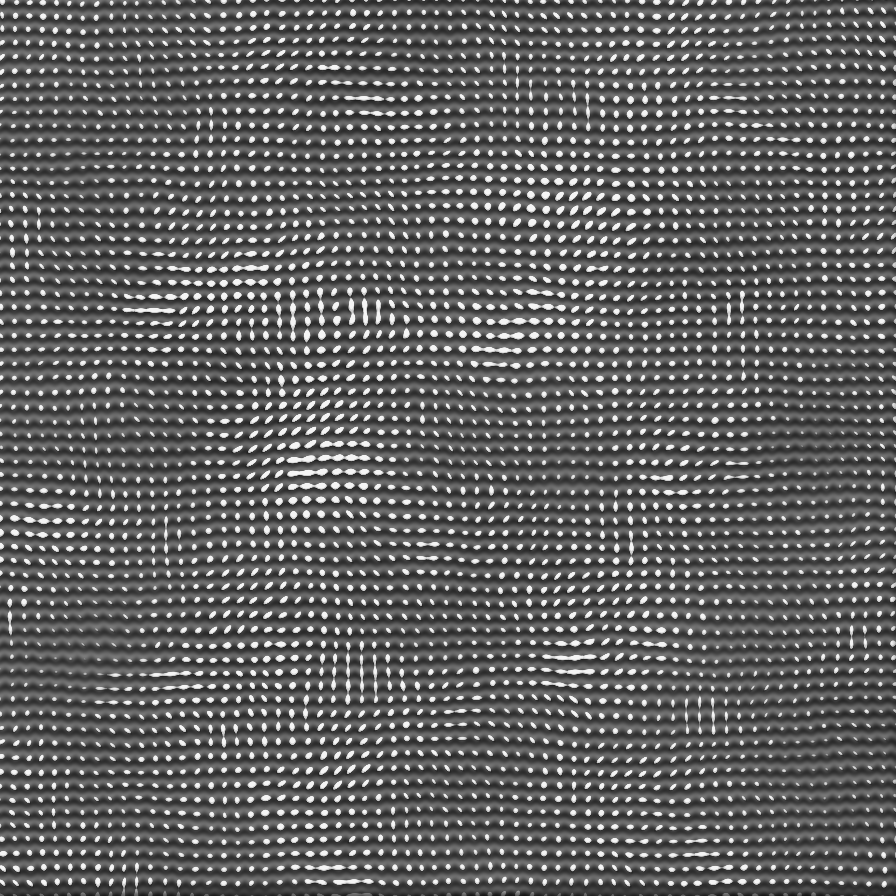
A WebGL 2 fragment shader for this pattern:

```glsl
#version 300 es
precision highp float;

uniform vec2 u_resolution;
out vec4 fragColor;

const float TAU = 6.28318;

float cellHash(vec2 cell) {
    return fract(sin(dot(cell, vec2(127.1, 311.7))) * 43758.5);
}

// Layered, turned sines: smooth patches from about -1 to 1
float patches(vec2 p, float seed) {
    float sum = 0.0;
    float amplitude = 0.65;
    for (int i = 0; i < 4; i++) {
        sum += amplitude * sin(p.x + seed + 1.3 * sin(p.y)) * cos(p.y - seed * 1.7);
        p = mat2(0.9, 0.44, -0.44, 0.9) * p * 1.8 + 2.3;
        amplitude *= 0.65;
    }
    return clamp(sum, -1.0, 1.0);
}

float glow(vec2 uv, vec2 center, vec2 radius) {
    vec2 d = (uv - center) / radius;
    return exp(-dot(d, d));
}

// Broad light and dark areas that control the size of the beads
float density(vec2 uv) {
    float light = 0.42 + 0.42 * patches(uv * vec2(17.0, 15.0), 0.8);
    light += 0.75 * glow(uv, vec2(0.60, 0.78), vec2(0.12, 0.06));
    light += 0.55 * glow(uv, vec2(0.25, 0.68), vec2(0.10, 0.05));
    light += 0.65 * glow(uv, vec2(0.52, 0.64), vec2(0.17, 0.05));
    light += 0.70 * glow(uv, vec2(0.35, 0.49), vec2(0.08, 0.11));
    light += 0.60 * glow(uv, vec2(0.03, 0.40), vec2(0.08, 0.03));
    light += 0.40 * glow(uv, vec2(0.32, 0.20), vec2(0.12, 0.10));
    light += 0.30 * glow(uv, vec2(0.65, 0.35), vec2(0.09, 0.06));
    light -= 0.65 * glow(uv, vec2(0.04, 0.86), vec2(0.09, 0.06));
    light -= 0.60 * glow(uv, vec2(0.03, 0.51), vec2(0.11, 0.05));
    light -= 0.45 * glow(uv, vec2(0.92, 0.47), vec2(0.10, 0.12));
    light -= 0.65 * glow(uv, vec2(0.92, 0.17), vec2(0.13, 0.11));
    light -= 0.55 * glow(uv, vec2(0.05, 0.26), vec2(0.13, 0.07));
    light -= 0.40 * glow(uv, vec2(0.64, 0.49), vec2(0.06, 0.05));
    return clamp(light, -0.5, 1.35);
}

void main() {
    vec2 uv = gl_FragCoord.xy / u_resolution;

    // Slightly warped grid, 64 beads each way
    vec2 warp = vec2(patches(uv * 13.0, 2.1), patches(uv * 11.0, 4.7));
    vec2 grid = uv * 64.0 + 0.3 * warp;
    vec2 phase = TAU * grid;
    float variation = cellHash(floor(grid + 0.5)) - 0.5;

    // Beads stretch into bars, columns or diagonals
    float stretch = 0.75 * patches(uv * 14.0, 5.6);
    float slant = patches(uv * 16.0, 1.4);
    float diagonal = 0.5 * smoothstep(0.1, 0.7, abs(slant));
    float relief = (1.0 - stretch) * cos(phase.x) + (1.0 + stretch) * cos(phase.y);
    float slope = cos(phase.x - sign(slant) * phase.y);
    relief = mix(relief, 2.0 * slope, diagonal);

    // Grey rows with scalloped shading, lit from above
    float grey = 0.32 + 0.12 * sin(phase.y + 0.5 * cos(phase.x));
    grey += 0.025 * cos(phase.x) + 0.02 * patches(uv * 9.0, 3.3);

    // White beads with a dark lower rim
    float level = 1.6 - 0.75 * density(uv) + 0.25 * variation;
    float softness = 0.25 + 0.3 * min(1.0, 512.0 / u_resolution.y);
    float shadow = smoothstep(-0.9, 0.3, relief - level);
    grey -= 0.1 * shadow * smoothstep(0.0, -0.9, sin(phase.y));
    float bead = smoothstep(-0.5 * softness, 0.5 * softness, relief - level);
    float white = 0.80 + 0.16 * smoothstep(0.1, 0.6, relief - level + 0.3 * sin(phase.y));
    float shade = mix(grey, white, bead);

    // Darker lower and right borders
    shade *= 0.4 + 0.6 * smoothstep(0.0, 0.012, uv.y);
    shade *= 0.8 + 0.2 * smoothstep(0.0, 0.006, 1.0 - uv.x);
    fragColor = vec4(vec3(shade), 1.0);
}
```
